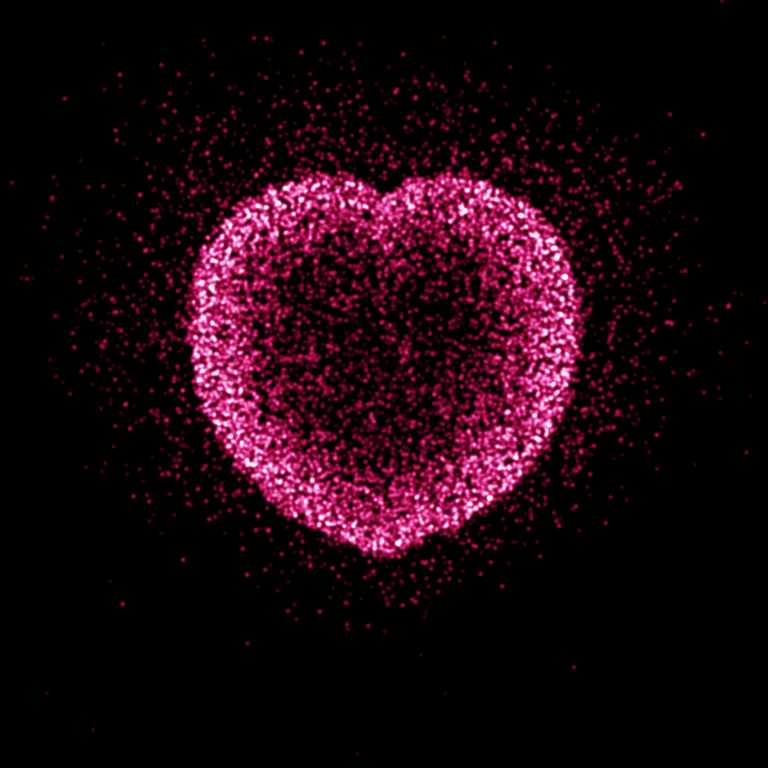
This background is drawn by a WebGL 1 fragment shader. Its source:

```glsl
precision highp float;
// A heart of glowing pink particles with a bright rim and a scattered halo on black.

uniform vec2 u_resolution;

#define CENTER vec2(0.5, 0.557)
#define GRID 160.0        // particle cells across the canvas
#define DOT_SIGMA 0.33    // particle softness, in cells
#define RIM_DENSITY 0.74
#define CORE_DENSITY 0.22
#define HALO_DENSITY 0.15
#define RIM_WIDTH 0.085
#define RIM_GAIN 1.55
#define CORE_GAIN 0.55
#define HALO_GAIN 0.62
#define LAYERS 3

// Sine-free hash: three random values per cell
vec3 hash3(vec2 p) {
    vec3 q = fract(vec3(p.xyx) * vec3(0.1031, 0.1030, 0.0973));
    q += dot(q, q.yxz + 33.33);
    return fract((q.xxy + q.yzz) * q.zyx);
}

// Heart radius; the angle runs from 0 at the cleft to pi at the tip
float heartRadius(float angle) {
    float bump = (angle - 1.012) / 0.42;
    float shoulder = 0.0156 * exp(-bump * bump);
    float cleft = 0.0612 * exp(-angle / 0.35);
    float tip = 0.0339 * exp((angle - 3.14159) / 0.3);
    return 0.2474 + shoulder - cleft + tip;
}

// Particle probability (x) and brightness (y) at a position
vec2 particleField(vec2 pos) {
    vec2 p = pos - CENTER;
    float angle = atan(abs(p.x), p.y + 0.00001);
    float depth = heartRadius(angle) - length(p);

    // Interior: dense rim fading to a dim core
    float fade = max(depth, 0.0) / RIM_WIDTH;
    float rim = exp(-fade * fade);
    float shade = 1.0 - 0.2 * exp(-p.x * p.x / 0.008);
    vec2 interior = vec2(mix(CORE_DENSITY, RIM_DENSITY, rim),
                         mix(CORE_GAIN, RIM_GAIN * shade, rim));

    // Halo: wide above and at the sides, short below
    float height = smoothstep(0.22, 0.6, pos.y);
    float spread = max(-depth, 0.0) / mix(0.065, 0.115, height);
    vec2 halo = vec2(HALO_DENSITY * mix(0.75, 1.0, height) * exp(-spread * spread),
                     HALO_GAIN);

    return mix(halo, interior, smoothstep(-0.012, 0.007, depth));
}

// Sum of soft dots from one jittered grid
float particleLayer(vec2 pos, float layer) {
    vec2 offset = layer * vec2(0.37, 0.61);
    vec2 grid = pos * GRID + offset;
    vec2 base = floor(grid);
    float energy = 0.0;
    for (int y = -1; y <= 1; y++) {
        for (int x = -1; x <= 1; x++) {
            vec2 cell = base + vec2(float(x), float(y));
            vec2 seed = cell + 71.0 + layer * vec2(213.0, 357.0);
            vec3 rnd = hash3(seed);
            vec2 dotPos = cell + rnd.xy;
            vec2 field = particleField((dotPos - offset) / GRID);
            float present = step(rnd.z, field.x);
            float sparkle = hash3(seed + 517.0).x;
            float gain = field.y * (0.5 + 1.4 * sparkle * sparkle);
            vec2 delta = grid - dotPos;
            energy += present * gain
                * exp(-dot(delta, delta) / (2.0 * DOT_SIGMA * DOT_SIGMA));
        }
    }
    return energy;
}

// Crimson through hot pink to white as energy grows
vec3 glowColor(float energy) {
    float hot = 0.03 * energy * energy * energy;
    vec3 exposure = vec3(energy, 0.02 * energy + hot, 0.3 * energy + hot);
    return 1.0 - exp(-exposure);
}

void main() {
    vec2 pos = (gl_FragCoord.xy - 0.5 * u_resolution)
        / min(u_resolution.x, u_resolution.y) + 0.5;
    float energy = 0.0;
    for (int i = 0; i < LAYERS; i++) {
        energy += particleLayer(pos, float(i));
    }
    // Drop the faint skirts of the dots so the gaps stay black
    energy = max(energy - 0.08, 0.0);
    gl_FragColor = vec4(glowColor(energy) + vec3(0.004, 0.0, 0.004), 1.0);
}
```
